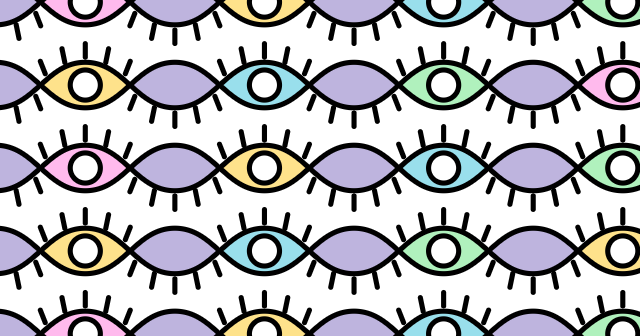
This pattern is drawn by a WebGL 1 fragment shader. Its source:

```glsl
precision highp float;
// Rows of alternating open and closed cartoon eyes strung on two crossing waves.
// The waves bound each lens; lashes are capsules that point up on open eyes and
// down on closed ones. One unit is the width of one eye.

#define EYES_ACROSS 7.144   // eyes per canvas width
#define ROW_PITCH   0.926
#define X_SHIFT     0.62    // eye widths from an open eye to the canvas centre
#define LENS_HEIGHT 0.254   // half height of the outline
#define LENS_ROUND  0.03    // third harmonic that fattens the wave
#define INK_HALF    0.0285  // half the line width
#define IRIS_RADIUS 0.168
#define PAPER  vec3(1.0)
#define INK    vec3(0.0)
#define EYELID vec3(0.745, 0.705, 0.87)

uniform vec2 u_resolution;

const float PI = 3.14159265;

float segmentDistance(vec2 p, vec2 a, vec2 b) {
  vec2 ab = b - a;
  return length(p - a - ab * clamp(dot(p - a, ab) / dot(ab, ab), 0.0, 1.0));
}

// Five lashes above an eye centred on the origin, folded about its axis
float lashDistance(vec2 p) {
  p.x = abs(p.x);
  float d = segmentDistance(p, vec2(0.0, 0.31), vec2(0.0, 0.462));
  d = min(d, segmentDistance(p, vec2(0.228, 0.25), vec2(0.26, 0.405)));
  return min(d, segmentDistance(p, vec2(0.447, 0.126), vec2(0.502, 0.265)));
}

// Height and slope of the lens edge, x in -0.5..0.5
vec2 lensEdge(float x) {
  float a = PI * x;
  float height = cos(a) - LENS_ROUND * cos(3.0 * a);
  float slope = PI * (3.0 * LENS_ROUND * sin(3.0 * a) - sin(a));
  return vec2(height, slope) * LENS_HEIGHT / (1.0 - LENS_ROUND);
}

// Pink, yellow, blue, green in turn; odd rows start one step later
vec3 irisColor(float column, float row) {
  float turn = column + 1.0 + mod(row, 2.0);
  // The row below the middle skips pink when its cycle restarts
  if (row == -1.0 && turn > 3.5) turn = 1.0;
  turn = mod(turn, 4.0);
  if (turn < 0.5) return vec3(1.0, 0.73, 0.93);
  if (turn < 1.5) return vec3(0.995, 0.885, 0.545);
  if (turn < 2.5) return vec3(0.60, 0.875, 0.925);
  return vec3(0.69, 0.945, 0.74);
}

float coverage(float d, float pixel) {
  return clamp(0.5 - d / pixel, 0.0, 1.0);
}

void main() {
  float pixel = EYES_ACROSS / u_resolution.x;
  vec2 p = (gl_FragCoord.xy - 0.5 * u_resolution) * pixel;
  p.x += X_SHIFT;

  // Current eye
  float cell = floor(p.x + 0.5);
  float row = floor(p.y / ROW_PITCH + 0.5);
  vec2 q = p - vec2(cell, row * ROW_PITCH);
  bool isOpen = mod(cell, 2.0) < 0.5;

  // Lens outline and iris ring
  vec2 edge = lensEdge(q.x);
  float lens = (abs(q.y) - edge.x) / sqrt(1.0 + edge.y * edge.y);
  float iris = length(q) - IRIS_RADIUS;
  float line = abs(lens);
  if (isOpen) line = min(line, abs(iris));

  // Lashes, including those leaning in from the neighbours
  for (int i = -1; i <= 1; i++) {
    float c = cell + float(i);
    float up = mod(c, 2.0) < 0.5 ? 1.0 : -1.0;
    float y = mod(up * p.y + 0.32, ROW_PITCH) - 0.32;
    line = min(line, lashDistance(vec2(p.x - c, y)));
  }

  // Fills, then ink on top
  vec3 fill = isOpen ? irisColor(cell * 0.5, row) : EYELID;
  vec3 color = mix(PAPER, fill, coverage(lens, pixel));
  if (isOpen) color = mix(color, PAPER, coverage(iris, pixel));
  color = mix(color, INK, coverage(line - INK_HALF, pixel));
  gl_FragColor = vec4(color, 1.0);
}
```
